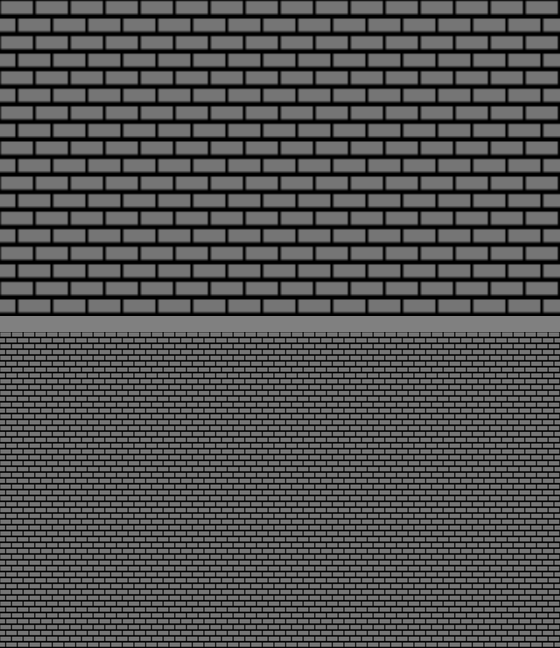
Top, the tile; bottom, the same tile 3 across and 3 down.
This texture is drawn by a Shadertoy shader. Its source:

```glsl
// Running-bond wall of plain grey bricks with soft bevels and black joints.
// Each brick is the product of two trapezoid profiles, one along each axis;
// whole counts across and an even number of courses make it tile.

const vec2 BRICK_COUNT = vec2(16.0, 18.0);
const float BRICK_LENGTH = 2.0;    // in course heights
const float WRAP_START = -0.04;    // cell border, inside the upright joint
const vec3 BRICK_COLOR = vec3(0.46);
const vec3 JOINT_COLOR = vec3(0.0);

// Bevels as (outer edge, inner edge), in course heights from the top left
const vec2 LEFT_BEVEL = vec2(-0.035, 0.125);
const vec2 RIGHT_BEVEL = vec2(1.933, 1.822);
const vec2 TOP_BEVEL = vec2(0.005, 0.115);
const vec2 BOTTOM_BEVEL = vec2(0.884, 0.716);

// Linear rise from 0 at the outer edge to 1 at the inner edge
float bevel(float position, vec2 edges) {
    return clamp((position - edges.x) / (edges.y - edges.x), 0.0, 1.0);
}

// Flat top with a slope at both ends
float profile(float position, vec2 startBevel, vec2 endBevel) {
    return bevel(position, startBevel) * bevel(position, endBevel);
}

// Position inside a brick, with every second course shifted by half a brick
vec2 brickCell(vec2 wall) {
    float course = floor(wall.y);
    float shift = 0.5 * BRICK_LENGTH * mod(course, 2.0);
    float along = mod(wall.x + shift - WRAP_START, BRICK_LENGTH) + WRAP_START;
    return vec2(along, wall.y - course);
}

void mainImage(out vec4 fragColor, in vec2 fragCoord) {
    // Wall coordinates in course heights, counted from the top
    vec2 uv = fragCoord / iResolution.xy;
    vec2 wall = vec2(uv.x, 1.0 - uv.y) * BRICK_COUNT * vec2(BRICK_LENGTH, 1.0);
    vec2 cell = brickCell(wall);

    // Brick face, falling off into the joints
    float face = profile(cell.x, LEFT_BEVEL, RIGHT_BEVEL)
               * profile(cell.y, TOP_BEVEL, BOTTOM_BEVEL);
    fragColor = vec4(mix(JOINT_COLOR, BRICK_COLOR, face), 1.0);
}
```
